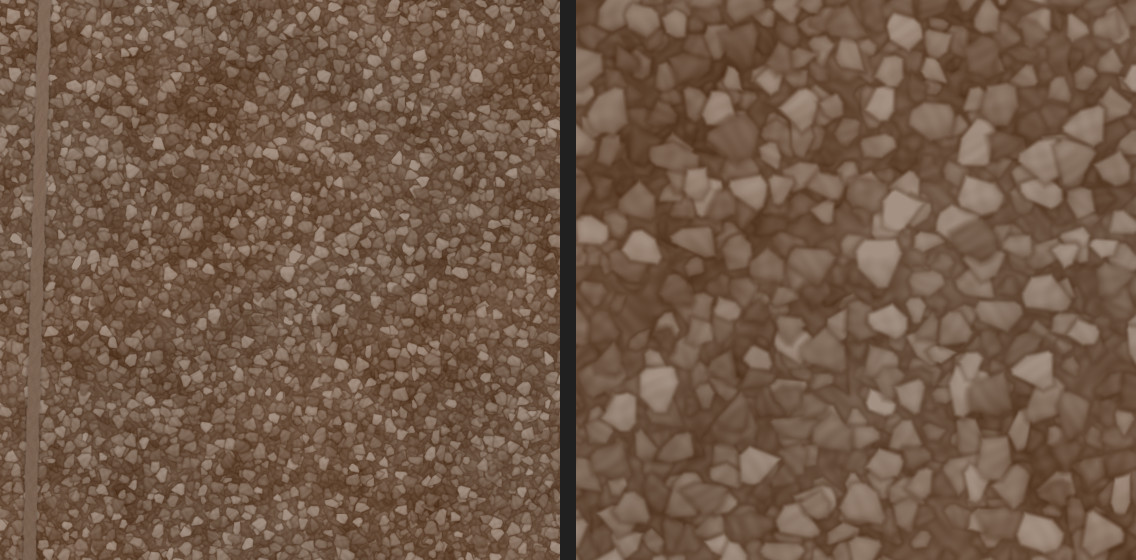
Left, the full canvas; right, a detail of the centre.
This texture is drawn by a WebGL 1 fragment shader. Its source:

```glsl
precision highp float;
// Brown stone-chip surface with one pale, slightly leaning strip at the left.
// Three layers of scattered random polygons are laid over each other, each chip
// with a soft shadow; slow layered sines make the lighter and darker patches.
uniform vec2 u_resolution;

vec2 hash2(vec2 p) {
  return fract(sin(vec2(dot(p, vec2(127.1, 311.7)), dot(p, vec2(269.5, 183.3)))) * 43758.5);
}

mat2 rotation(float angle) {
  float c = cos(angle), s = sin(angle);
  return mat2(c, s, -s, c);
}

// Slow uneven variation, roughly -1 to 1, wider than it is tall
float patches(vec2 p) {
  p += 0.05 * sin(p.yx * vec2(17.0, 13.0) + vec2(1.0, 4.0));
  p += 0.015 * sin(p.yx * vec2(61.0, 47.0) + vec2(3.0, 0.5));
  float broad = sin(p.x * 7.0 + p.y * 12.0 + 1.3) * sin(p.y * 15.0 - p.x * 5.0 + 0.4);
  float middle = sin(p.x * 23.0 - p.y * 19.0 + 2.0) * sin(p.y * 37.0 + p.x * 11.0);
  float small = sin(p.x * 49.0 + p.y * 31.0) * sin(p.y * 71.0 - p.x * 27.0 + 1.0);
  return 0.5 * broad + 0.5 * middle + 0.4 * small;
}

// Faint mottling on the chip faces
float mottle(vec2 p) {
  p += 0.7 * sin(p.yx * 1.7 + 0.8);
  return sin(p.x * 4.1 + p.y * 1.9) * sin(p.y * 4.7 - p.x * 2.3);
}

// Signed distance to a five-sided chip with blunted corners
float chipDistance(vec2 q, float radius, float seed) {
  float d = length(q) - 1.2 * radius;
  for (int k = 0; k < 5; k++) {
    float side = float(k);
    float angle = 1.257 * side + 0.4 * sin(seed * 7.0 + side * 2.4);
    float reach = radius * (0.9 + 0.18 * sin(seed * 11.0 + side * 4.3));
    d = max(d, dot(q, vec2(cos(angle), sin(angle))) - reach);
  }
  return d;
}

// Lays one layer of chips over the tone below; p is in cells
float layChips(float tone, vec2 p, float seed, vec2 toneRange, float amount) {
  vec2 cell = floor(p);
  for (int j = -1; j <= 1; j++) {
    for (int i = -1; i <= 1; i++) {
      vec2 id = cell + vec2(float(i), float(j));
      vec2 place = hash2(id + seed);
      vec2 form = hash2(id + seed + 17.3);
      vec2 look = hash2(id + seed + 41.9);
      vec2 offset = p - id - 0.1 - 0.8 * place;
      float turn = 6.283 * form.y;
      vec2 q = rotation(turn) * offset;
      q.y *= 1.0 + 0.7 * look.x * place.y;
      float d = chipDistance(q, mix(0.28, 0.54, form.x), turn);

      float present = step(look.y, amount);
      float shadow = present * (1.0 - smoothstep(0.0, 0.18, d));
      float face = present * (1.0 - smoothstep(-0.08, 0.06, d));
      float shade = mix(toneRange.x, toneRange.y, fract(look.x * 7.0 + place.x));
      shade += 0.25 * dot(offset, vec2(-0.4, 0.9)) + 0.07 * mottle(p * 1.6 + seed);
      shade -= 0.12 * smoothstep(-0.2, 0.0, d);
      tone = mix(tone, 0.0, 0.42 * shadow);
      tone = mix(tone, shade, face);
    }
  }
  return tone;
}

void main() {
  vec2 uv = gl_FragCoord.xy / u_resolution.y;

  // Chips, from the dim bottom layer to the pale top layer
  float tone = 0.25 + 0.1 * mottle(uv * 60.0);
  tone = layChips(tone, rotation(0.5) * uv * 51.0, 3.0, vec2(0.12, 0.62), 1.0);
  tone = layChips(tone, rotation(1.2) * uv * 44.0, 57.0, vec2(0.2, 0.82), 0.9);
  tone = layChips(tone, rotation(0.2) * uv * 40.0, 91.0, vec2(0.38, 1.02), 0.78);
  tone = 0.5 + 1.15 * (tone - 0.41) + 0.17 * patches(uv);

  vec3 darkBrown = vec3(0.33, 0.22, 0.14);
  vec3 paleStone = vec3(0.58, 0.50, 0.44);
  vec3 color = mix(darkBrown, paleStone, clamp(tone, -0.15, 1.25));
  color += 0.005 * vec3(0.6, -0.3, -0.8) * sin(uv.x * 9.0 + 3.0 * sin(uv.y * 7.0));

  // Pale strip with a slightly wavering, shaded edge
  float center = 0.052 + 0.028 * uv.y + 0.0008 * sin(uv.y * 70.0);
  float edge = abs(uv.x - center) - 0.0115 + 0.0008 * mottle(uv * 40.0);
  vec3 stripColor = vec3(0.48, 0.385, 0.32) + 0.03 * uv.y;
  stripColor += 0.012 * mottle(uv * vec2(70.0, 35.0)) + 0.008 * mottle(uv * 130.0);
  color *= 1.0 - 0.12 * (1.0 - smoothstep(0.0, 0.005, edge));
  color = mix(color, stripColor, 1.0 - smoothstep(-0.002, 0.0015, edge));

  gl_FragColor = vec4(color, 1.0);
}
```
